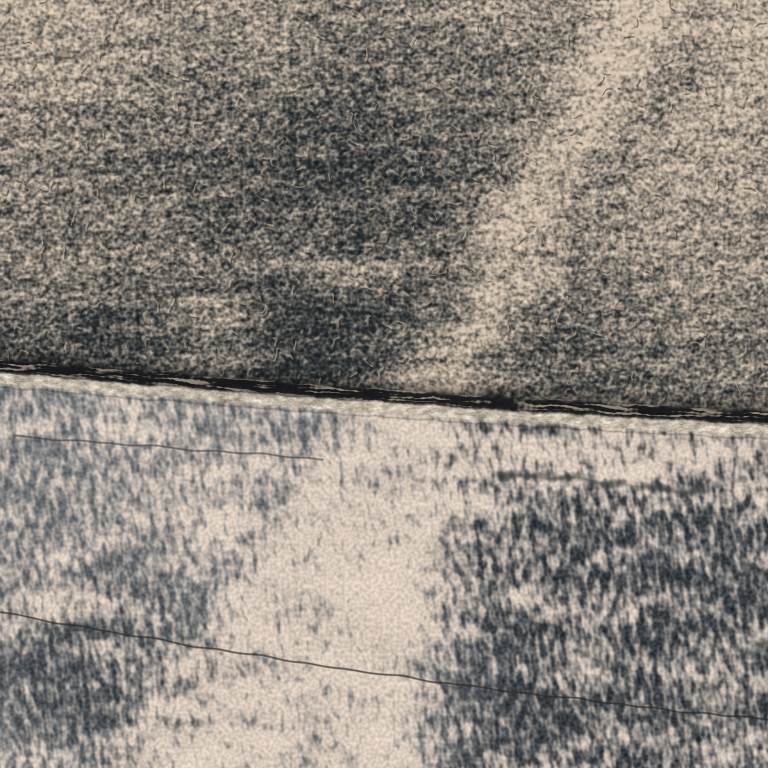
A Shadertoy shader for this texture:

```glsl
// Two weathered dark boards under pale dust, divided by a sloping, chipped seam.

vec2 hash2(vec2 cell) {
    vec3 q = fract(cell.xyx * vec3(0.1031, 0.1030, 0.0973));
    q += dot(q, q.yzx + 33.33);
    return fract((q.xx + q.yz) * q.zy);
}

float cornerSlope(vec2 cell, vec2 offset) {
    float angle = 6.2832 * hash2(cell).x;
    return dot(vec2(cos(angle), sin(angle)), offset);
}

// Gradient noise, roughly -1 to 1
float noise(vec2 p) {
    vec2 i = floor(p), f = fract(p);
    vec2 w = f * f * f * (f * (f * 6.0 - 15.0) + 10.0);
    vec2 e = vec2(1, 0);
    float low = mix(cornerSlope(i, f), cornerSlope(i + e, f - e), w.x);
    float high = mix(cornerSlope(i + e.yx, f - e.yx), cornerSlope(i + 1.0, f - 1.0), w.x);
    return 1.5 * mix(low, high, w.y);
}

float fbm(vec2 p) {
    float sum = 0.0, gain = 0.5;
    for (int i = 0; i < 4; i++) {
        sum += gain * noise(p);
        p = mat2(1.6, 1.2, -1.2, 1.6) * p + 17.3;
        gain *= 0.68;
    }
    return sum;
}

float blob(vec2 p, vec2 center, vec2 radius) {
    vec2 q = (p - center) / radius;
    return exp(-dot(q, q));
}

float segment(vec2 p, vec2 a, vec2 b) {
    vec2 d = b - a;
    return length(p - a - d * clamp(dot(p - a, d) / dot(d, d), 0.0, 1.0));
}

float stroke(float dist, float halfWidth, float soft) {
    return 1.0 - smoothstep(halfWidth - soft, halfWidth + soft, dist);
}

// Short ragged chips scattered on a jittered grid
float chips(vec2 p, float cells, float share) {
    vec2 q = p * cells, home = floor(q);
    q += 0.35 * vec2(noise(q * 1.7), noise(q * 1.7 + 31.0));
    float mask = 0.0;
    for (int k = 0; k < 9; k++) {
        vec2 cell = home + vec2(k % 3 - 1, k / 3 - 1);
        vec2 spot = hash2(cell), kind = hash2(cell + 71.0);
        float angle = (kind.y - 0.4) * 3.0;
        vec2 arm = vec2(cos(angle), sin(angle)) * (0.05 + 0.25 * spot.y);
        float dist = segment(q, cell + spot - arm, cell + spot + arm);
        mask = max(mask, step(kind.x, share) * stroke(dist, 0.07, 0.07));
    }
    return mask;
}

// Broad amount of dust on the upper board
float upperDust(vec2 p) {
    float side = p.x - 0.57 - 0.56 * (p.y - 0.5);
    float d = 0.39 + 0.34 * exp(-side * side / 0.0035);
    d += 0.14 * smoothstep(0.78, 1.02, p.y);
    d += 0.24 * smoothstep(0.03, 0.16, side) * smoothstep(0.46, 0.80, p.y);
    d += 0.16 * blob(p, vec2(0.0, 0.92), vec2(0.22, 0.20));
    d += 0.08 * blob(p, vec2(0.12, 0.69), vec2(0.24, 0.05));
    d += 0.22 * blob(p, vec2(0.28, 0.56), vec2(0.05, 0.06));
    d += 0.16 * blob(p, vec2(0.42, 0.65), vec2(0.12, 0.025));
    d -= 0.24 * blob(p, vec2(0.43, 0.54), vec2(0.13, 0.08));
    d -= 0.13 * blob(p, vec2(0.40, 0.78), vec2(0.20, 0.12));
    d -= 0.20 * blob(p, vec2(0.08, 0.54), vec2(0.22, 0.04));
    return d - 0.08 * blob(p, vec2(0.76, 0.56), vec2(0.10, 0.10));
}

// Broad amount of dust on the lower board
float lowerDust(vec2 p) {
    float leftEdge = 0.13 + 0.85 * p.y - 0.35 * p.y * p.y;
    float path = smoothstep(-0.05, 0.05, p.x - leftEdge) * smoothstep(-0.07, 0.07, 0.55 + 0.18 * p.y - p.x);
    float d = 0.38 + 0.34 * path;
    d += 0.34 * (1.0 - path) * blob(p, vec2(0.82, 0.405), vec2(0.30, 0.045));
    d += 0.22 * blob(p, vec2(0.27, 0.33), vec2(0.10, 0.08));
    d += 0.22 * blob(p, vec2(0.10, 0.21), vec2(0.14, 0.025));
    d += 0.16 * blob(p, vec2(0.70, 0.21), vec2(0.12, 0.03));
    d += 0.20 * blob(p, vec2(0.50, 0.21), vec2(0.05, 0.07));
    d -= 0.22 * blob(p, vec2(0.63, 0.12), vec2(0.07, 0.07));
    d -= 0.12 * blob(p, vec2(0.86, 0.27), vec2(0.12, 0.08));
    d -= 0.14 * blob(p, vec2(0.08, 0.09), vec2(0.12, 0.08));
    return d - 0.20 * blob(p, vec2(0.23, 0.21), vec2(0.07, 0.03));
}

vec3 upperBoard(vec2 p) {
    float grain = fbm(p * vec2(46, 62));
    float fine = noise(p * vec2(125, 150)) + 0.8 * noise(p * 215.0 + 9.0);
    float streak = fbm(vec2(p.x * 5.0, (p.y - 0.08 * p.x) * 38.0));
    float dust = upperDust(p + 0.03 * vec2(noise(p * 9.0), noise(p * 9.0 + 40.0)));
    float cover = smoothstep(-0.50, 0.50, dust - 0.47 + 0.32 * grain + 0.24 * streak + 0.20 * fine);
    vec3 color = mix(vec3(0.17, 0.19, 0.20), vec3(0.83, 0.76, 0.68), cover) + 0.06 * fine;
    color = mix(color, vec3(0.14), 0.50 * chips(p + vec2(-0.002, 0.003), 46.0, 0.40));
    return mix(color, vec3(0.83, 0.75, 0.64), 0.50 * chips(p, 46.0, 0.40));
}

vec3 lowerBoard(vec2 p) {
    vec2 leaning = vec2(p.x + 0.12 * p.y, p.y);
    float teeth = noise(leaning * vec2(95, 42)) + 0.7 * noise(leaning * vec2(180, 90));
    float cloud = fbm(p * vec2(9, 19));
    float cover = smoothstep(-0.40, 0.30, lowerDust(p) - 0.5 + 0.30 * teeth + 0.36 * cloud);
    float shade = 0.85 * smoothstep(0.48, 0.68, p.x) + 0.75 * blob(p, vec2(0.12, 0.12), vec2(0.17, 0.12));
    vec3 bare = mix(vec3(0.46, 0.475, 0.485), vec3(0.24, 0.26, 0.28), clamp(shade, 0.0, 1.0));
    vec3 color = mix(bare + 0.08 * teeth, vec3(0.85, 0.79, 0.735), cover);
    color += 0.09 * noise(p * 205.0) + 0.05 * cloud;
    // Long cracks and a dark smear
    float wobble = 0.003 * noise(vec2(p.x * 22.0, 3.0));
    float crack = abs(p.y - 0.203 + 0.185 * p.x - 0.045 * p.x * p.x + wobble);
    color = mix(color, vec3(0.16), 0.70 * stroke(crack, 0.0012, 0.0012));
    float hairline = segment(p + vec2(0, wobble), vec2(0.02, 0.432), vec2(0.42, 0.402));
    color = mix(color, vec3(0.20), 0.55 * stroke(hairline, 0.0012, 0.0012));
    float smear = segment(p + vec2(0, 2.0 * wobble), vec2(0.65, 0.384), vec2(0.92, 0.359));
    return mix(color, vec3(0.22, 0.24, 0.25), 0.75 * stroke(smear + 0.008 * cloud + 0.003 * teeth, 0.005, 0.006));
}

void mainImage(out vec4 fragColor, in vec2 fragCoord) {
    vec2 p = fragCoord / iResolution.xy;
    float ragged = 0.003 * fbm(vec2(p.x * 24.0, 5.0));
    float rise = p.y - (0.507 - 0.068 * p.x - 0.02 * p.x * (1.0 - p.x)) + ragged;
    vec3 color = mix(lowerBoard(p), upperBoard(p), smoothstep(0.006, 0.010, rise));

    // Shadowed groove with splintered layers, above a pale chipped lip
    color *= 1.0 - 0.35 * smoothstep(0.05, 0.02, rise) * smoothstep(0.006, 0.010, rise);
    float splinter = smoothstep(0.0, 0.6, noise(vec2(p.x * 18.0, rise * 260.0)) + 0.3 * noise(p * 150.0));
    vec3 groove = mix(vec3(0.09, 0.09, 0.10), vec3(0.58, 0.54, 0.48), splinter);
    color = mix(color, groove, 0.92 * stroke(abs(rise - 0.017), 0.008, 0.004));
    vec3 lip = vec3(0.77, 0.73, 0.66) + 0.35 * fbm(p * vec2(60, 110));
    color = mix(color, lip, 0.90 * stroke(abs(rise), 0.007, 0.003));
    color *= 1.0 - 0.25 * stroke(abs(rise + 0.011), 0.001, 0.002);
    fragColor = vec4(clamp(color, 0.0, 1.0), 1.0);
}
```
